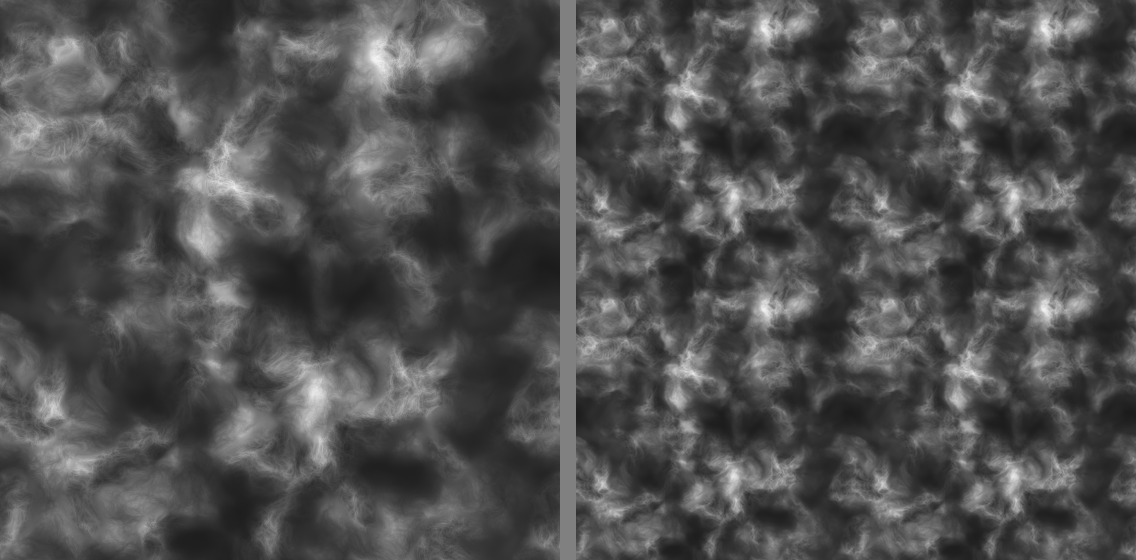
Left, the tile; right, the same tile 2 across and 2 down.
This texture is drawn by a Shadertoy shader. Its source:

```glsl
vec2 gradient(vec2 cell, float period, float seed) {
    uvec2 c = uvec2(mod(cell, period));
    uint h = c.x * 1597u + c.y * 51749u + uint(seed) * 7919u;
    h = (h ^ (h >> 15)) * 2246822519u;
    h = (h ^ (h >> 13)) * 3266489917u;
    h ^= h >> 16;
    float angle = 6.28318 * float(h & 65535u) / 65536.0;
    return vec2(cos(angle), sin(angle));
}

// Gradient noise that wraps after one unit of uv
float noise(vec2 uv, float period, float seed) {
    vec2 p = uv * period + seed * vec2(0.37, 0.71);
    vec2 cell = floor(p), f = p - cell;
    vec2 fade = f * f * f * (f * (f * 6.0 - 15.0) + 10.0);
    vec2 e = vec2(1, 0);
    float a = dot(gradient(cell, period, seed), f);
    float b = dot(gradient(cell + e.xy, period, seed), f - e.xy);
    float c = dot(gradient(cell + e.yx, period, seed), f - e.yx);
    float d = dot(gradient(cell + e.xx, period, seed), f - e.xx);
    return mix(mix(a, b, fade.x), mix(c, d, fade.x), fade.y);
}

// Bright filaments, turning to dark creases where the sign flips
float filaments(vec2 uv) {
    float sum = 0.0, amplitude = 0.5, period = 8.0;
    for (int i = 0; i < 6; i++) {
        sum += amplitude * (0.45 - 2.6 * abs(noise(uv, period, 11.0 + float(i))));
        amplitude *= 0.68;
        period *= 2.0;
    }
    return sum * mix(-0.6, 1.0, smoothstep(-0.15, 0.1, noise(uv, 8.0, 23.0)));
}

void mainImage(out vec4 fragColor, in vec2 fragCoord) {
    vec2 uv = fragCoord / iResolution.xy;

    // Curl the cloud outlines
    uv += 0.035 * vec2(noise(uv, 8.0, 1.0), noise(uv, 8.0, 2.0));
    uv += 0.012 * vec2(noise(uv, 32.0, 3.0), noise(uv, 32.0, 4.0));

    // Large soft masses
    float mass = 1.6 * noise(uv, 4.0, 5.0)
               + 1.1 * noise(uv, 8.0, 6.0)
               + 0.75 * noise(uv, 16.0, 7.0);

    // Fine detail fades out in the dark gaps
    float detail = filaments(uv) * smoothstep(-1.1, 0.4, mass);
    float cloud = 0.285 * exp(mass + detail);
    cloud = 1.15 * tanh(cloud / 1.15);

    // Smooth dark floor behind the clouds
    float backdrop = 0.135 * exp(0.8 * noise(uv, 4.0, 8.0) + 0.5 * noise(uv, 16.0, 9.0));
    float gap = cloud - backdrop;
    float grey = 0.5 * (cloud + backdrop + sqrt(gap * gap + 0.0008));

    fragColor = vec4(vec3(grey), 1.0);
}
```
